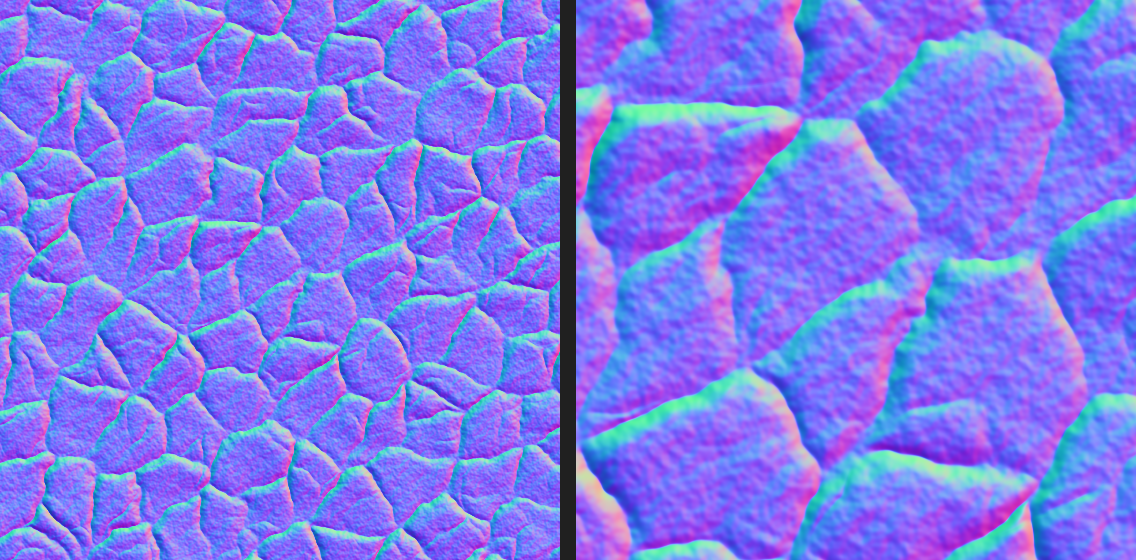
Left: the whole. Right: its middle third, enlarged.
A Shadertoy shader for this texture map:

```glsl
// Tangent-space normal map of cracked, rough leather plates.

const float PLATES       = 10.0;    // plates across the canvas
const float MINOR_PLATES = 11.5;    // cells of the fainter secondary cracks
const float PLATE_HEIGHT = 0.0092;  // height of a plate above its crack
const float PLATE_TILT   = 0.14;    // mean upward slope of a plate
const float CRACK_WIDTH  = 0.0058;  // falloff from crack to plateau
const float CRACK_ROUND  = 0.0018;  // softening of the crack floor
const float MINOR_DEPTH  = 0.0046;
const float MINOR_WIDTH  = 0.0042;
const float STEP         = 0.0010;  // sampling step for the slope
const mat2  STRETCH = mat2(1.0, -0.12, -0.12, 1.0);  // lengthens plates diagonally
const mat2  STREAK  = mat2(0.5, -0.95, 0.35, 1.15);  // slanted surface streaks

vec2 hash2(vec2 p) {
    vec3 v = fract(p.xyx * vec3(0.1031, 0.1030, 0.0973));
    v += dot(v, v.yzx + 33.33);
    return fract((v.xx + v.yz) * v.zy);
}

float cornerSlope(vec2 cell, vec2 corner, vec2 f) {
    float angle = 6.2832 * hash2(cell + corner + 71.0).x;
    return dot(vec2(cos(angle), sin(angle)), f - corner);
}

// Gradient noise, roughly -0.7 to 0.7
float gradientNoise(vec2 p) {
    vec2 i = floor(p), f = p - i;
    vec2 u = f * f * f * (f * (f * 6.0 - 15.0) + 10.0);
    float low  = mix(cornerSlope(i, vec2(0, 0), f), cornerSlope(i, vec2(1, 0), f), u.x);
    float high = mix(cornerSlope(i, vec2(0, 1), f), cornerSlope(i, vec2(1, 1), f), u.x);
    return mix(low, high, u.y);
}

vec2 noiseVector(vec2 p) {
    return vec2(gradientNoise(p), gradientNoise(p + 37.4));
}

// Voronoi plateau: x = 0 in cracks to 1 inside, y = offset above the
// cell centre, z = random value of the cell
vec3 plateau(vec2 p, float cells, float width) {
    vec2 q = STRETCH * p * cells;
    vec2 base = floor(q), f = q - base;
    vec2 nearCell = vec2(0), nearOffset = vec2(0);
    float nearest = 9.0;
    for (int y = -1; y <= 1; y++)
    for (int x = -1; x <= 1; x++) {
        vec2 cell = vec2(x, y);
        vec2 offset = cell + hash2(base + cell) - f;
        float d = dot(offset, offset);
        if (d < nearest) {
            nearest = d;
            nearCell = cell;
            nearOffset = offset;
        }
    }
    // The product over all borders rounds the plate corners
    float level = 1.0;
    for (int y = -2; y <= 2; y++)
    for (int x = -2; x <= 2; x++) {
        if (x == 0 && y == 0) continue;
        vec2 cell = nearCell + vec2(x, y);
        vec2 offset = cell + hash2(base + cell) - f;
        vec2 across = offset - nearOffset;
        float border = dot(0.5 * (offset + nearOffset), normalize(across)) / cells;
        border = sqrt(border * border + CRACK_ROUND * CRACK_ROUND) - CRACK_ROUND;
        level *= 1.0 - exp(-border / width);
    }
    return vec3(level, -nearOffset.y / cells, hash2(base + nearCell + 19.0).x);
}

float surfaceHeight(vec2 p) {
    // Bend and fray the crack lines
    vec2 q = p + 3.0;
    q += 0.026 * noiseVector(p * 9.0)
       + 0.0110 * noiseVector(p * 25.0 + 5.0)
       + 0.0034 * noiseVector(p * 70.0 + 9.0)
       + 0.0010 * noiseVector(p * 150.0 + 3.0);

    // Raised plates, each leaning so its upper rim is the steepest
    vec3 plate = plateau(q, PLATES, CRACK_WIDTH);
    float tilt = PLATE_TILT * mix(0.7, 1.3, plate.z);
    float lift = PLATE_HEIGHT * (1.0 + 0.7 * gradientNoise(p * 7.0 + 2.0));
    float h = plate.x * max(lift + tilt * plate.y, 0.0015);

    // Fainter cracks that fade in and out
    vec3 minor = plateau(q + 5.37, MINOR_PLATES, MINOR_WIDTH);
    float fade = smoothstep(-0.2, 0.25, gradientNoise(p * 9.0 + 13.0));
    h += fade * plate.x * minor.x * max(MINOR_DEPTH + 0.05 * minor.y, 0.001);

    // Streaks, lumps and grain
    h += 0.0022 * gradientNoise(STREAK * p * 45.0);
    h += 0.0013 * gradientNoise(p * 80.0 + 4.0);
    h += 0.0010 * gradientNoise(p * 150.0 + 8.0);
    h += 0.0005 * gradientNoise(p * 225.0 + 6.0);
    return h;
}

void mainImage(out vec4 fragColor, in vec2 fragCoord) {
    vec2 p = fragCoord / iResolution.y;
    vec2 e = vec2(STEP, 0.0);
    vec2 slope = vec2(surfaceHeight(p + e.xy) - surfaceHeight(p - e.xy),
                      surfaceHeight(p + e.yx) - surfaceHeight(p - e.yx)) / (2.0 * STEP);
    vec3 normal = normalize(vec3(-slope, 1.0));
    fragColor = vec4(0.5 + 0.5 * normal, 1.0);
}
```
